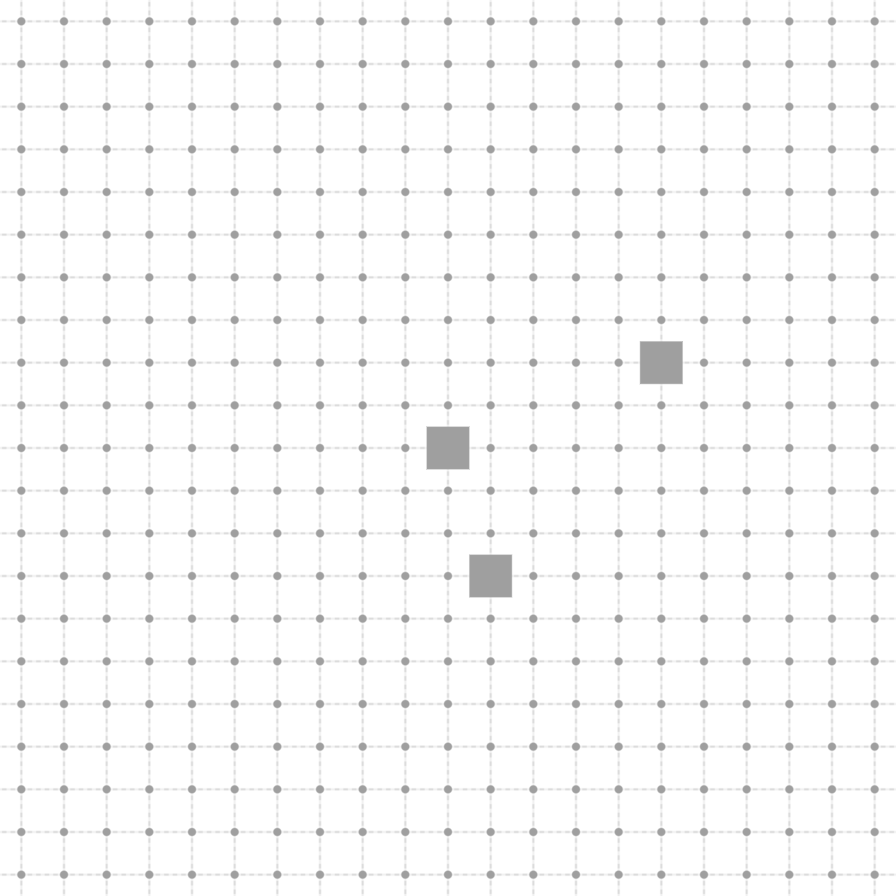
Reproduce this background procedurally as a three.js fragment shader.

```glsl
varying vec2 vUv;

const float CELLS = 21.0;
const float SOFT = 0.022; // half the edge blend, in cells

float fillShape(float signedDistance) {
  return 1.0 - smoothstep(-SOFT, SOFT, signedDistance);
}

// Thin line through the cell centre, broken into soft dashes along its length
float dashedLine(float across, float along) {
  float stroke = 1.0 - smoothstep(0.0, 0.05, abs(across));
  float dash = 0.5 + 0.5 * cos(6.2831853 * 5.0 * along);
  return stroke * mix(0.4, 1.0, smoothstep(0.15, 0.75, dash));
}

// Square that fills one whole cell, addressed by column and row
float cellSquare(vec2 grid, vec2 cell) {
  vec2 offset = abs(grid - cell - 0.5) - 0.5;
  return fillShape(max(offset.x, offset.y));
}

void main() {
  vec2 grid = vUv * CELLS;
  vec2 local = fract(grid) - 0.5;

  vec3 paper = vec3(1.0);
  vec3 lineGray = vec3(0.86);
  vec3 markGray = vec3(0.625);

  // Dashed grid
  float lines = max(dashedLine(local.x, local.y), dashedLine(local.y, local.x));
  vec3 color = mix(paper, lineGray, lines);

  // Dots at the crossings
  float marks = fillShape(length(local) - 0.095);

  // Filled cells
  marks = max(marks, cellSquare(grid, vec2(10.0, 10.0)));
  marks = max(marks, cellSquare(grid, vec2(15.0, 12.0)));
  marks = max(marks, cellSquare(grid, vec2(11.0, 7.0)));
  color = mix(color, markGray, marks);

  gl_FragColor = vec4(color, 1.0);
}
```
